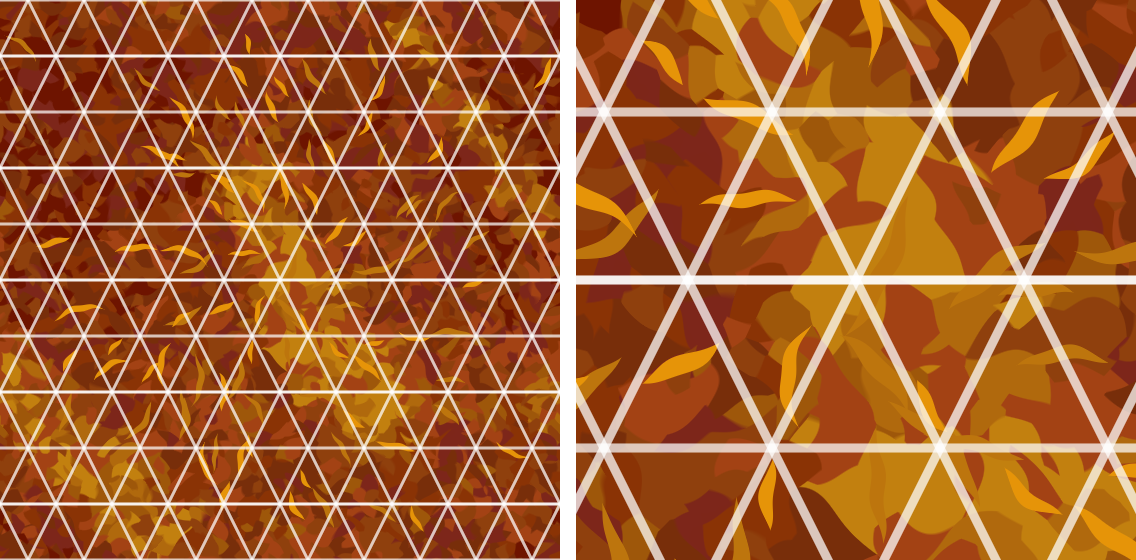
Left, the full canvas; right, a detail of the centre.
Write a Shadertoy shader that draws this pattern.

```glsl
// Translucent white triangular lattice, 10 by 10, over mottled autumn paint.
// Paint: warped cellular patches tinted by a tone field, then curved strokes
// fanning out from the centre. Every layer wraps at the canvas edges.

const float TAU = 6.2831853;
const float REPEATS = 10.0;
const float LINE_HALF_WIDTH = 0.027;
const vec3 ORANGE = vec3(0.90, 0.58, 0.03);
const vec3 GOLD = vec3(0.74, 0.46, 0.05);
const vec3 PIGMENTS[9] = vec3[9](
    vec3(0.43, 0.08, 0.00), vec3(0.49, 0.15, 0.10), vec3(0.47, 0.18, 0.04),
    vec3(0.54, 0.20, 0.02), vec3(0.56, 0.25, 0.05), vec3(0.64, 0.26, 0.08),
    vec3(0.62, 0.34, 0.04), vec3(0.69, 0.41, 0.05), vec3(0.76, 0.50, 0.06));

vec3 hash3(vec2 p, float seed) {
    vec3 q = fract(vec3(p.xyx + seed * 17.3) * vec3(0.1031, 0.1030, 0.0973));
    q += dot(q, q.yxz + 33.33);
    return fract((q.xxy + q.yzz) * q.zyx);
}

float coverage(float dist, float pixel) {
    return clamp(0.5 - dist / pixel, 0.0, 1.0);
}

// Soft glow along a segment, measured across the wrapped edges
float band(vec2 uv, vec2 middle, vec2 arm, float width) {
    vec2 p = uv - middle;
    p -= round(p);
    float along = clamp(dot(p, arm) / dot(arm, arm), -1.0, 1.0);
    return 1.0 - smoothstep(0.3 * width, width, length(p - arm * along));
}

// Large-scale light: 0 is deep red, 1 is gold
float tone(vec2 uv) {
    float gold = band(uv, vec2(0.84, 0.77), vec2(0.12, -0.16), 0.055);
    gold = max(gold, band(uv, vec2(0.50, 0.56), vec2(-0.05, 0.12), 0.10));
    gold = max(gold, band(uv, vec2(0.61, 0.36), vec2(0.07, -0.08), 0.12));
    gold = max(gold, band(uv, vec2(0.15, 0.18), vec2(-0.14, 0.13), 0.11));
    float drift = 0.06 * sin(TAU * uv.y) - 0.05 * cos(TAU * (uv.x - 0.1));
    return 0.36 + drift + 0.42 * gold;
}

// Layered sines with whole-number frequencies
vec2 warp(vec2 uv, float phase) {
    vec2 bend = 0.009 * sin(TAU * (7.0 * uv.yx + vec2(3.0, -2.0) * uv) + phase);
    bend += 0.004 * sin(TAU * (18.0 * uv.yx + vec2(-7.0, 5.0) * uv) + 2.3 * phase);
    return uv + bend;
}

// Paint of one cell laid over the layer below
vec3 patchTint(vec3 below, vec2 id, float count, float amount, float seed) {
    vec3 pick = hash3(id, seed + 5.0);
    float level = tone((id + 0.5) / count) + 0.56 * (pick.x - 0.5);
    int index = int(clamp(level * 9.0, 0.0, 8.0));
    return pick.y < amount ? PIGMENTS[index] : below;
}

// Cellular patches; the two nearest cells blend at their border
vec3 patches(vec3 below, vec2 uv, float count, float amount, float seed) {
    vec2 p = warp(uv, seed) * count;
    vec2 base = floor(p), first = base, second = base;
    float near = 9.0, next = 9.0;
    for (int j = -1; j <= 1; j++)
    for (int i = -1; i <= 1; i++) {
        vec2 cell = base + vec2(i, j);
        vec2 id = mod(cell, count);
        float d = length(cell + hash3(id, seed).xy - p);
        if (d < near) {
            next = near; second = first;
            near = d; first = id;
        } else if (d < next) {
            next = d; second = id;
        }
    }
    float edge = coverage((near - next) * 0.5, 1.4 * count / iResolution.y);
    return mix(patchTint(below, second, count, amount, seed),
               patchTint(below, first, count, amount, seed), edge);
}

// Tapered, bent brush marks radiating from the centre with a slight swirl
vec3 strokes(vec3 below, vec2 uv, float count, float amount, float seed) {
    vec2 p = uv * count, base = floor(p);
    for (int j = -1; j <= 1; j++)
    for (int i = -1; i <= 1; i++) {
        vec2 cell = base + vec2(i, j);
        vec2 id = mod(cell, count);
        vec3 place = hash3(id, seed), look = hash3(id, seed + 9.0);
        vec2 jitter = 0.15 + 0.7 * place.xy;
        vec2 ray = (id + jitter) / count - 0.5;
        float chance = amount * mix(1.0, 0.15, smoothstep(0.32, 0.46, length(ray)));
        if (place.z > chance) continue;
        float angle = atan(ray.y, ray.x) + 0.4 + 0.9 * (look.x - 0.5);
        vec2 axis = vec2(cos(angle), sin(angle)), q = p - cell - jitter;
        q = vec2(dot(q, axis), dot(q, vec2(-axis.y, axis.x)));
        q.y += (look.y - 0.5) * 1.3 * q.x * q.x + 0.02 * sin(11.0 * q.x + TAU * look.z);
        float reach = q.x / mix(0.3, 0.6, look.z);
        float dist = abs(q.y) - 0.075 * (1.0 - reach * reach);
        vec3 ink = look.y + look.z < 1.1 ? ORANGE : GOLD;
        below = mix(below, ink, coverage(dist, count / iResolution.y));
    }
    return below;
}

// Distance to the nearest line of a unit-spaced family
float lineDistance(float x) {
    return abs(fract(x + 0.5) - 0.5);
}

vec3 lattice(vec3 below, vec2 p) {
    float pixel = REPEATS / iResolution.y;
    float slant = inversesqrt(1.25);
    float rising = lineDistance(p.x - 0.5 * p.y - 0.5) * slant;
    float falling = lineDistance(p.x + 0.5 * p.y - 0.5) * slant;
    float level = lineDistance(p.y);
    float opacity = mix(0.72, 0.92, mod(round(p.y), 2.0));
    vec3 col = mix(below, vec3(1.0), 0.73 * coverage(rising - LINE_HALF_WIDTH, pixel));
    col = mix(col, vec3(1.0), 0.73 * coverage(falling - LINE_HALF_WIDTH, pixel));
    return mix(col, vec3(1.0), opacity * coverage(level - LINE_HALF_WIDTH, pixel));
}

void mainImage(out vec4 fragColor, in vec2 fragCoord) {
    vec2 uv = fragCoord / iResolution.xy;
    vec3 col = patches(PIGMENTS[3], uv, 17.0, 1.0, 1.0);
    col = patches(col, uv, 30.0, 0.55, 2.0);
    col = patches(col, uv, 50.0, 0.35, 3.0);
    col = strokes(col, uv, 13.0, 0.5, 4.0);
    col = strokes(col, uv, 17.0, 0.3, 6.0);
    fragColor = vec4(lattice(col, uv * REPEATS), 1.0);
}
```
